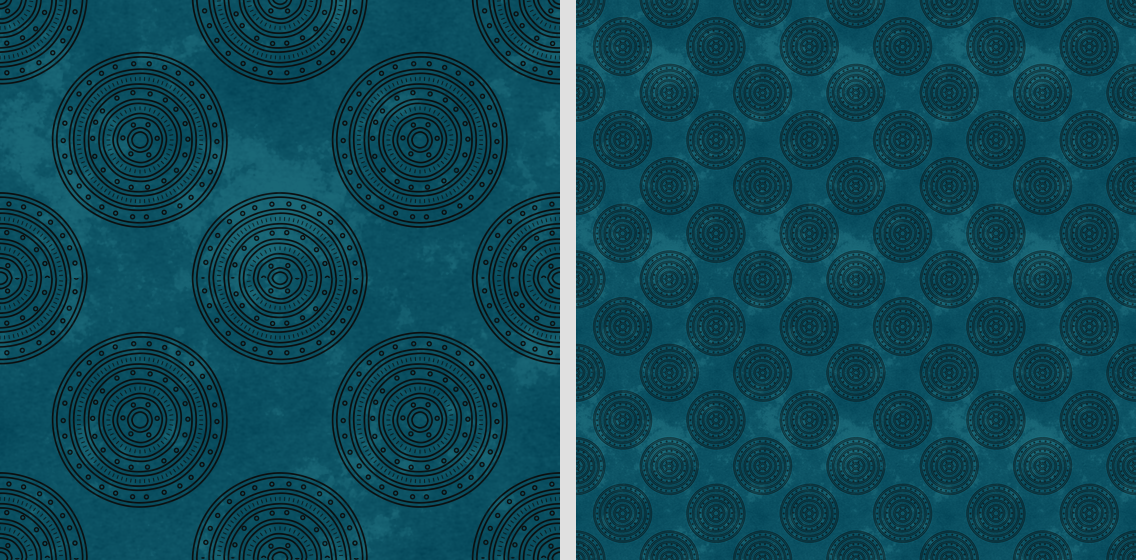
Left: one tile. Right: repeated 3 by 3.
Write a WebGL 2 fragment shader that draws this pattern.

```glsl
#version 300 es
precision highp float;
// Line-drawn ring medallions in a half-drop lattice over mottled teal cloth.
// Rings, beads and ticks are polar distances; every second medallion is pinched
// at its waist. The cloth sums wrapped cellular blobs, so the square tiles.

#define REPEATS 2.0        // lattice cells across and down
#define RADIUS 0.3125      // medallion radius, in cells
#define PINCH 0.0065       // strip lost above and below the waist, in cells
#define LINE_HALF 0.0098   // half line width, in medallion radii
#define PAIR_HALF 0.0240   // half spacing of a double ring
#define BEAD_SIZE 0.0220   // radius of a bead outline
#define WOBBLE 0.0035      // hand-drawn drift of the rings
#define PATCH_WEAR 0.75    // strength of the pale worn patches
#define GRAIN 0.28         // strength of the fine weave
#define TEAL vec3(0.035, 0.305, 0.375)
#define PALE_TEAL vec3(0.075, 0.365, 0.430)
#define INK vec3(0.045, 0.050, 0.050)

uniform vec2 u_resolution;
out vec4 fragColor;

const float TAU = 6.2831853;
const float PAIR_RADII[6] = float[6](0.970, 0.783, 0.617, 0.446, 0.279, 0.114);

// Three random values in 0..1 for an integer cell and a seed
vec3 hash3(ivec2 cell, int seed) {
    uvec3 v = uvec3(cell, seed) * 1664525u + 1013904223u;
    v.x += v.y * v.z; v.y += v.z * v.x; v.z += v.x * v.y;
    v ^= v >> 16u;
    v.x += v.y * v.z; v.y += v.z * v.x; v.z += v.x * v.y;
    return vec3(v >> 8u) / 16777216.0;
}

// Cellular noise: signed soft blobs around one point per cell, wrapping at 1
float blobs(vec2 uv, ivec2 cells, int seed) {
    vec2 p = uv * vec2(cells);
    ivec2 base = ivec2(floor(p));
    float sum = 0.0;
    for (int y = -1; y <= 1; y++)
    for (int x = -1; x <= 1; x++) {
        ivec2 cell = base + ivec2(x, y);
        vec3 h = hash3((cell + cells) % cells, seed);
        vec2 d = p - vec2(cell) - h.xy;
        float falloff = max(1.0 - dot(d, d), 0.0);
        sum += (2.0 * h.z - 1.0) * falloff * falloff * falloff;
    }
    return sum;
}

float layeredBlobs(vec2 uv, int cells, float gain, int seed) {
    float sum = 0.0, amplitude = 1.0;
    for (int i = 0; i < 5; i++) {
        sum += amplitude * blobs(uv, ivec2(cells), seed + i);
        amplitude *= gain;
        cells *= 2;
    }
    return sum;
}

float stroke(float dist, float halfWidth, float soft) {
    return 1.0 - smoothstep(halfWidth - soft, halfWidth + soft, abs(dist));
}

// Small outlined circles spaced unevenly around a ring
float beads(vec2 q, float radius, float count, int seed, float soft) {
    float slot = mod(floor(atan(q.y, q.x) / TAU * count + 0.5), count);
    vec3 h = hash3(ivec2(int(slot), int(count)), seed);
    float angle = (slot + 0.24 * (h.x - 0.5)) * TAU / count;
    vec2 center = (radius + 0.012 * (h.y - 0.5)) * vec2(cos(angle), sin(angle));
    return stroke(length(q - center) - BEAD_SIZE, 0.0085, soft);
}

// Short radial dashes
float ticks(vec2 q, float radius, float count, float soft) {
    float r = length(q);
    float turn = atan(q.y, q.x) / TAU * count;
    float across = (fract(turn + 0.5) - 0.5) * TAU / count * r;
    return 0.8 * stroke(across, 0.006, soft) * stroke(r - radius, 0.022, soft);
}

float medallion(vec2 q, int seed, float soft) {
    float r = length(q);
    if (r > 1.1) return 0.0;
    float angle = atan(q.y, q.x), ink = 0.0;
    for (int i = 0; i < 6; i++) {
        float phase = float(i * 5 + seed);
        float drift = WOBBLE * (sin(3.0 * angle + phase) + 0.6 * sin(8.0 * angle - phase));
        float fromPair = abs(r + drift * min(r * 3.0, 1.0) - PAIR_RADII[i]);
        ink = max(ink, stroke(fromPair - PAIR_HALF, LINE_HALF, soft));
    }
    ink = max(ink, beads(q, 0.877, 30.0, seed, soft));
    ink = max(ink, beads(q, 0.545, 18.0, seed, soft));
    ink = max(ink, beads(q, 0.192, 6.0, seed, soft));
    ink = max(ink, ticks(q, 0.700, 84.0, soft));
    return max(ink, ticks(q, 0.362, 40.0, soft));
}

void main() {
    vec2 uv = gl_FragCoord.xy / u_resolution;
    float soft = max(0.7 * REPEATS / (RADIUS * min(u_resolution.x, u_resolution.y)), 0.005);

    // Mottled cloth: broad clouds, ragged pale patches, fine weave
    float clouds = layeredBlobs(uv, 4, 0.65, 11);
    float ragged = layeredBlobs(uv, 14, 0.80, 31);
    float patches = smoothstep(0.45, 1.05, 0.75 * ragged + 0.9 * clouds);
    float weave = blobs(uv, ivec2(120, 190), 51) + 0.7 * blobs(uv, ivec2(230, 250), 52);
    float tone = 0.22 + 0.42 * clouds + 0.12 * ragged + PATCH_WEAR * patches + GRAIN * weave;
    vec3 color = mix(TEAL, PALE_TEAL, clamp(tone, -0.9, 1.7));

    // Round medallions at cell centers, pinched ones at cell corners
    vec2 lattice = uv * REPEATS;
    vec2 roundPos = fract(lattice) - 0.5;
    vec2 pinchedPos = fract(lattice + vec2(0.5, 0.5 - PINCH)) - 0.5;
    pinchedPos.y += pinchedPos.y < 0.0 ? -PINCH : PINCH;
    float ink = max(medallion(roundPos / RADIUS, 1, soft), medallion(pinchedPos / RADIUS, 2, soft));
    ink *= clamp(0.96 + 0.10 * weave, 0.0, 1.0);
    fragColor = vec4(mix(color, INK, ink), 1.0);
}
```
